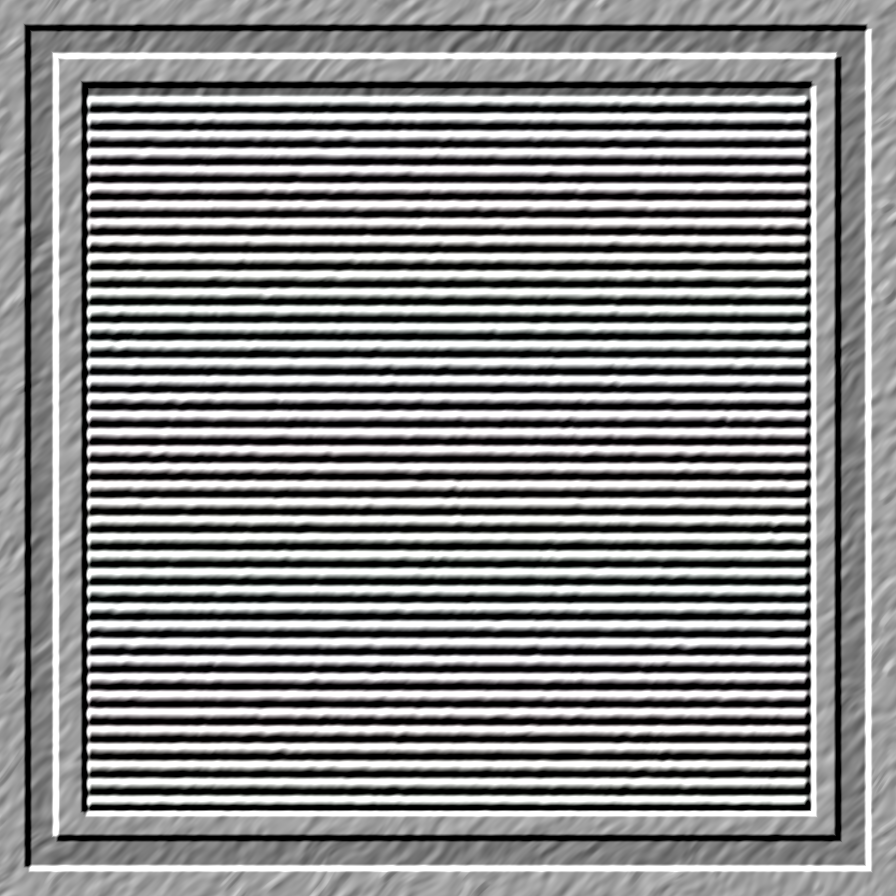
Reproduce this texture map procedurally as a three.js fragment shader.

```glsl
// Embossed grey stone panel: nested square frames around a field of horizontal ribs.
varying vec2 vUv;

const float TAU = 6.2831853;

// Frames: half sizes of the nested squares, and their edge softness
const float OUTER_HALF = 0.469;
const float RAISED_HALF = 0.4365;
const float INNER_HALF = 0.4065;
const vec2 RAISED_SHIFT = vec2(-0.0013, 0.0013);
const vec2 INNER_SHIFT = vec2(0.001, -0.001);
const float EDGE_SOFT = 0.0029;

// Ribs
const vec2 RIB_FIELD_HALF = vec2(0.402, 0.398);
const vec2 RIB_FIELD_SHIFT = vec2(0.0, -0.004);
const float RIB_PERIOD = 0.01953;
const float RIB_CENTER = 0.8838;
const float RIB_HEIGHT = 0.98;
const float RIB_SKEW = 0.12;

// Light and tone
const vec2 LIGHT_STEP = vec2(-0.0026, 0.0026);
const float RELIEF = 0.95;
const float RAISED_TONE = 0.62;
const float RECESSED_TONE = 0.49;
const float FIELD_TONE = 0.36;
const float RIB_TONE = 0.53;

// Stone grain and faint colour drift
const vec2 GRAIN_SCALE = vec2(38.0, 125.0);
const float GRAIN_HEIGHT = 0.27;
const float SCRATCH_HEIGHT = 0.13;
const float TINT_PERIOD = 0.285;
const float TINT_AMOUNT = 0.009;

float hash(vec2 p) {
  vec3 q = fract(vec3(p.xyx) * 0.1031);
  q += dot(q, q.yzx + 33.33);
  return fract((q.x + q.y) * q.z);
}

float valueNoise(vec2 p) {
  vec2 cell = floor(p);
  vec2 f = fract(p);
  f = f * f * (3.0 - 2.0 * f);
  float low = mix(hash(cell), hash(cell + vec2(1.0, 0.0)), f.x);
  float high = mix(hash(cell + vec2(0.0, 1.0)), hash(cell + vec2(1.0, 1.0)), f.x);
  return mix(low, high, f.y);
}

// 1 inside a centred box, 0 outside
float box(vec2 p, vec2 halfSize) {
  vec2 d = abs(p - 0.5) - halfSize;
  return 1.0 - smoothstep(-EDGE_SOFT, EDGE_SOFT, max(d.x, d.y));
}

float innerField(vec2 p) {
  return box(p - INNER_SHIFT, vec2(INNER_HALF));
}

float ribField(vec2 p) {
  return box(p - RIB_FIELD_SHIFT, RIB_FIELD_HALF);
}

// Stepped frames: high rim, groove, raised band, sunken field
float frameHeight(vec2 p) {
  return 1.0 - box(p, vec2(OUTER_HALF))
    + box(p - RAISED_SHIFT, vec2(RAISED_HALF)) - innerField(p);
}

float ribAngle(vec2 p) {
  return TAU * (p.y - RIB_CENTER) / RIB_PERIOD;
}

float ribHeight(vec2 p) {
  return RIB_HEIGHT * (0.5 + 0.5 * cos(ribAngle(p))) * ribField(p);
}

// Diagonal streaks everywhere, with sparse sharper scratches on the rim
float grainHeight(vec2 p) {
  vec2 diagonal = vec2(p.x + p.y, p.y - p.x) * 0.7071 + 3.0;
  diagonal.y += 0.012 * valueNoise(p * 24.0);
  float coarse = valueNoise(diagonal * GRAIN_SCALE);
  float fine = valueNoise(diagonal * GRAIN_SCALE * 1.9 + 17.0);
  float scratch = valueNoise(diagonal * GRAIN_SCALE * 0.8 + 51.0);
  float rim = 1.0 - box(p, vec2(OUTER_HALF));
  return GRAIN_HEIGHT * (0.6 * coarse + 0.4 * fine)
    + SCRATCH_HEIGHT * rim * smoothstep(0.78, 0.98, scratch);
}

float surfaceHeight(vec2 p) {
  return frameHeight(p) + ribHeight(p) + grainHeight(p);
}

void main() {
  vec2 p = vUv;
  float ribs = ribField(p);

  // Base tone of each level
  float tone = mix(RECESSED_TONE, RAISED_TONE, frameHeight(p));
  tone = mix(tone, FIELD_TONE, innerField(p));
  tone = mix(tone, RIB_TONE, ribs);

  // Relief lit from the upper left: faces that drop toward the light are bright
  float slope = surfaceHeight(p - LIGHT_STEP) - surfaceHeight(p + LIGHT_STEP);
  float shade = tone + RELIEF * slope;

  // Skew the rib shading so each shadow deepens toward the next bright edge
  shade -= RIB_SKEW * sin(2.0 * ribAngle(p)) * ribs;

  // Slow pink, green and cyan drift across the ribs
  vec3 drift = cos(TAU * ((p.y - 0.5) / TINT_PERIOD + vec3(0.0, 0.5, -0.25)));
  vec3 color = vec3(shade) + TINT_AMOUNT * drift * ribs;

  gl_FragColor = vec4(clamp(color, 0.0, 1.0), 1.0);
}
```
